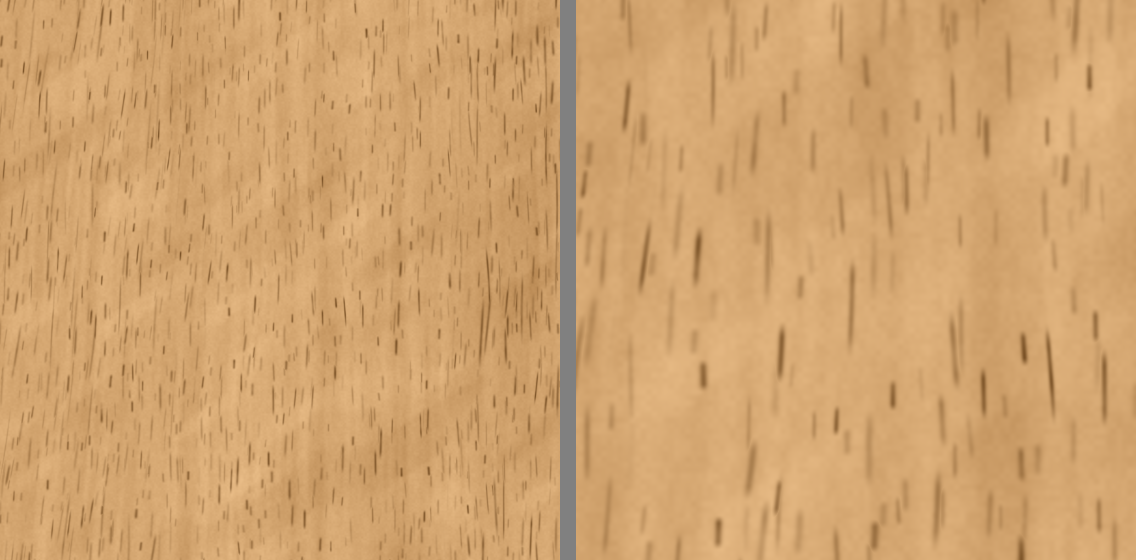
Left: the whole. Right: its middle third, enlarged.
A Shadertoy shader for this texture:

```glsl
#define LIGHT_WOOD vec3(0.885, 0.708, 0.498)
#define DARK_WOOD vec3(0.70, 0.51, 0.30)
#define PORE_COLOR vec3(0.43, 0.275, 0.11)
#define PORE_WIDTH 0.0021
#define LEAN 0.085
#define GRAIN 0.11

float hash(vec2 p) {
    vec3 q = fract(p.xyx * vec3(0.1031, 0.1030, 0.0973));
    q += dot(q, q.yzx + 33.33);
    return fract((q.x + q.y) * q.z);
}

float noise(vec2 p) {
    vec2 i = floor(p), f = fract(p);
    f = f * f * (3.0 - 2.0 * f);
    return mix(mix(hash(i), hash(i + vec2(1, 0)), f.x),
               mix(hash(i + vec2(0, 1)), hash(i + vec2(1, 1)), f.x), f.y);
}

// Bend the fibres: leaning on the left, upright on the right
vec2 fibreSpace(vec2 p) {
    float lean = LEAN * (1.0 - smoothstep(0.1, 0.62, p.x));
    p.x -= lean * (p.y - 0.5);
    p.x += 0.003 * sin(p.y * 9.0 + p.x * 14.0) + 0.0012 * sin(p.y * 27.0 - p.x * 31.0);
    return p;
}

// Tapered dashes scattered one per cell, with staggered columns
float pores(vec2 p, vec2 grid, float density, float halfLength, float seed) {
    float mask = 0.0;
    float column = floor(p.x * grid.x);
    for (int i = -1; i <= 1; i++) {
        float c = column + float(i);
        float shift = hash(vec2(c, seed));
        float row = floor(p.y * grid.y + shift);
        for (int j = -1; j <= 1; j++) {
            vec2 id = vec2(c, row + float(j));
            vec2 key = id + seed * 17.0;
            if (hash(key + 5.3) > density) continue;
            vec2 jitter = 0.2 + 0.6 * vec2(hash(key + 11.7), hash(key + 23.1));
            vec2 d = p - (id + jitter - vec2(0, shift)) / grid;
            float size = hash(key + 37.9);
            float len = halfLength * mix(0.3, 1.0, size * size);
            d.x -= d.y * 0.12 * (hash(key + 41.3) - 0.5);
            float width = PORE_WIDTH * mix(0.7, 1.2, hash(key + 53.7));
            float dash = exp(-d.x * d.x / (width * width));
            dash *= 1.0 - smoothstep(0.45, 1.0, abs(d.y) / len);
            mask = max(mask, dash * mix(0.35, 1.0, hash(key + 67.1)));
        }
    }
    return mask;
}

// Broad bands, fine streaks, slanted ray flecks and grain
float woodTone(vec2 p, vec2 q) {
    float tone = 0.24;
    tone += 0.17 * smoothstep(0.78, 0.92, p.x) + 0.10 * smoothstep(0.12, 0.0, p.x);
    tone += 0.10 * exp(-pow((q.x - 0.27) / 0.09, 2.0));
    tone += 0.24 * (noise(q * vec2(9.0, 1.8)) - 0.5);
    tone += 0.22 * (noise(q * vec2(42.0, 2.2) + 7.0) - 0.5);
    tone += 0.20 * (noise(q * vec2(115.0, 6.0) + 19.0) - 0.5);
    vec2 ray = vec2(0.82 * p.x + 0.57 * p.y, 0.82 * p.y - 0.57 * p.x);
    float fleck = noise(ray * vec2(7.0, 22.0) + 31.0);
    tone += 0.16 * (smoothstep(0.62, 0.9, fleck) - smoothstep(0.35, 0.1, fleck));
    tone += GRAIN * (noise(p * vec2(190.0, 120.0)) - 0.5);
    tone += GRAIN * (noise(p * 300.0 + 13.0) - 0.5);
    return tone;
}

void mainImage(out vec4 fragColor, in vec2 fragCoord) {
    vec2 p = fragCoord / iResolution.y;
    vec2 q = fibreSpace(p);

    // Long pores gather along the sides, short ones everywhere
    float sides = max(smoothstep(0.78, 0.88, p.x), 0.55 * smoothstep(0.42, 0.2, p.x));
    float shortPores = pores(q, vec2(58, 14), 0.52, 0.034, 1.0);
    float faintPores = pores(q, vec2(88, 17), 0.50, 0.030, 2.0);
    float longPores = pores(q, vec2(66, 8), 0.60, 0.075, 3.0) * sides;

    float pore = max(max(0.78 * shortPores, 0.36 * faintPores), 0.75 * longPores);
    pore *= 0.65 + 0.5 * noise(q * vec2(60.0, 75.0) + 3.0);

    vec3 color = mix(LIGHT_WOOD, DARK_WOOD, woodTone(p, q));
    fragColor = vec4(mix(color, PORE_COLOR, clamp(pore, 0.0, 1.0)), 1.0);
}
```
